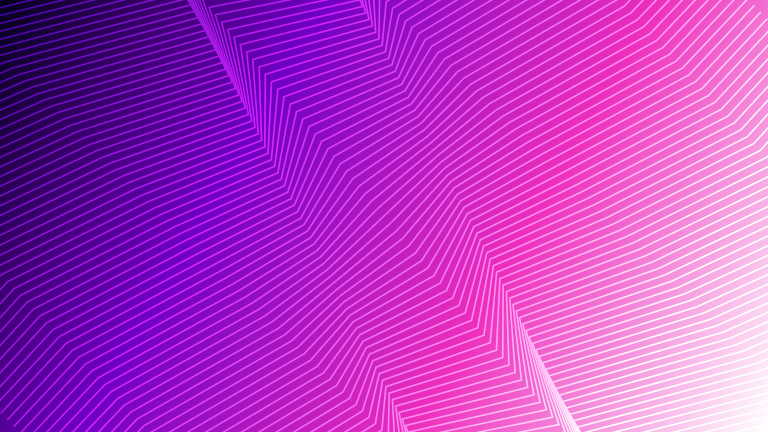
A WebGL 1 fragment shader for this background:

```glsl
precision highp float;
// Draws a family of thin zigzag lines over a diagonal violet to pink to white gradient.

uniform vec2 u_resolution;

// Line family: each bend slides along a straight track as the line index grows
const int LINE_COUNT = 97;
const float LINE_STEP = 0.0150;
const float LINE_HALF_WIDTH = 0.0019;
const float LINE_OPACITY = 1.0;

// Bends at the middle line, from the centre outwards (canvas heights)
const vec2 BEND_A = vec2(0.132, 0.125);
const vec2 BEND_B = vec2(0.275, 0.231);
const vec2 BEND_C = vec2(0.616, 0.422);
const vec2 BEND_D = vec2(0.766, 0.579);

// Travel of each bend per unit of line offset
const vec2 TRACK_CENTRE = vec2(0.964, -1.15);
const vec2 TRACK_A = vec2(0.505, -1.00);
const vec2 TRACK_B = vec2(1.000, -0.98);
const vec2 TRACK_C = vec2(1.000, -1.06);
const vec2 TRACK_D = vec2(1.000, -1.03);

// Gradient axis and colour stops
const vec2 GRADIENT_AXIS = vec2(0.427, -0.241);
const float STOP_VIOLET = 0.32;
const float STOP_PINK = 0.65;
const vec3 MIDNIGHT = vec3(0.02, 0.0, 0.10);
const vec3 VIOLET = vec3(0.43, 0.0, 0.76);
const vec3 PINK = vec3(0.93, 0.18, 0.74);
const vec3 WHITE = vec3(1.0);

// Line colour stops
const float LINE_STOP_WHITE = 0.84;
const vec3 LINE_INDIGO = vec3(0.22, 0.02, 0.64);
const vec3 LINE_VIOLET = vec3(0.82, 0.12, 0.99);
const vec3 LINE_PINK = vec3(1.0, 0.55, 0.94);

float segmentDistance(vec2 p, vec2 a, vec2 b) {
  vec2 ab = b - a;
  vec2 ap = p - a;
  return length(ap - ab * clamp(dot(ap, ab) / dot(ab, ab), 0.0, 1.0));
}

// Distance to the right-hand half of the line with the given offset
float halfLineDistance(vec2 p, float offset) {
  vec2 centre = TRACK_CENTRE * offset;
  vec2 a = BEND_A + TRACK_A * offset;
  vec2 b = BEND_B + TRACK_B * offset;
  vec2 c = BEND_C + TRACK_C * offset;
  vec2 d = BEND_D + TRACK_D * offset;
  float inner = min(segmentDistance(p, centre, a), segmentDistance(p, a, b));
  float outer = min(segmentDistance(p, b, c), segmentDistance(p, c, d));
  return min(inner, outer);
}

vec3 threeBands(vec3 c0, vec3 c1, vec3 c2, vec3 c3, float endStop, float t) {
  vec3 color = mix(c0, c1, clamp(t / STOP_VIOLET, 0.0, 1.0));
  color = mix(color, c2, clamp((t - STOP_VIOLET) / (STOP_PINK - STOP_VIOLET), 0.0, 1.0));
  return mix(color, c3, clamp((t - STOP_PINK) / (endStop - STOP_PINK), 0.0, 1.0));
}

void main() {
  vec2 p = (gl_FragCoord.xy - 0.5 * u_resolution) / u_resolution.y;
  float pixel = 1.0 / u_resolution.y;

  // Background and line gradients share one axis
  float t = 0.5 + dot(p, GRADIENT_AXIS);
  vec3 background = threeBands(MIDNIGHT, VIOLET, PINK, WHITE, 1.0, t);
  vec3 lineColor = threeBands(LINE_INDIGO, LINE_VIOLET, LINE_PINK, WHITE, LINE_STOP_WHITE, t);

  // Accumulate lines; the left half is the right half turned by 180 degrees
  float uncovered = 1.0;
  for (int i = 0; i < LINE_COUNT; i++) {
    float offset = (float(i) - 0.5 * float(LINE_COUNT - 1)) * LINE_STEP;
    float dist = min(halfLineDistance(p, offset), halfLineDistance(-p, -offset));
    float coverage = clamp(0.5 + (LINE_HALF_WIDTH - dist) / pixel, 0.0, 1.0);
    uncovered *= 1.0 - LINE_OPACITY * coverage;
  }

  gl_FragColor = vec4(mix(lineColor, background, uncovered), 1.0);
}
```
